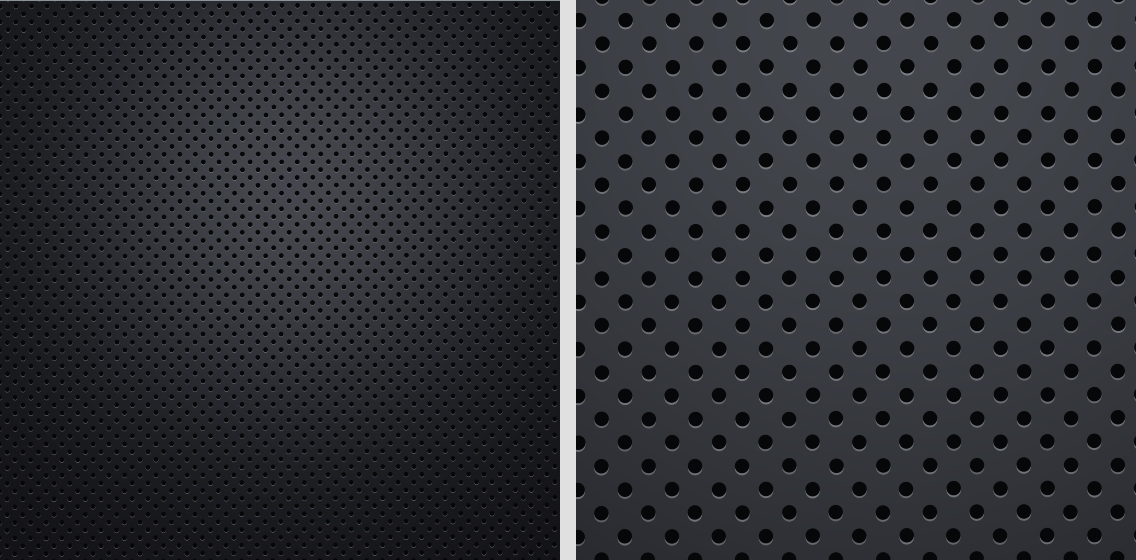
Left, the full canvas; right, a detail of the centre.
Reproduce this texture procedurally as a WebGL 1 fragment shader.

```glsl
precision highp float;
// Dark perforated metal sheet: two interleaved square grids of small round holes,
// each a black disc with a lit crescent on its lower lip, over a soft oval glow.
// The grids are folded with floor(); a hash varies each hole a little.

uniform vec2 u_resolution;

const float REPEATS = 35.8;                      // holes across one grid
const vec2 GRID_ANCHOR = vec2(0.349, 0.6406);    // centre of one hole
const vec2 GRID_SKEW = vec2(0.002, 0.003);       // slight tilt of columns, rows
const float HOLE_RADIUS = 0.0043;
const float LIP_DROP = 0.0012;                   // crescent thickness

const vec3 SHEET_DARK = vec3(0.070, 0.070, 0.088);
const vec3 SHEET_GLOW = vec3(0.265, 0.280, 0.302);
const vec3 HOLE_BLACK = vec3(0.025, 0.026, 0.030);
const vec3 LIP_LIGHT = vec3(0.34, 0.35, 0.36);
const vec3 EDGE_LIGHT = vec3(0.58, 0.61, 0.63);

float hash(vec2 cell) {
  vec3 q = fract(cell.xyx * vec3(0.1031, 0.1030, 0.0973));
  q += dot(q, q.yzx + 33.33);
  return fract((q.x + q.y) * q.z);
}

// Coverage of a disc with an edge about one pixel wide.
float disc(vec2 p, float radius, float pixel) {
  return 1.0 - smoothstep(-0.6 * pixel, 0.6 * pixel, length(p) - radius);
}

// Sheet tone: an oval glow above the centre, falling off to the edges.
vec3 sheetColor(vec2 uv) {
  vec2 offset = (uv - vec2(0.52, 0.66)) / vec2(0.41, 0.43);
  return mix(SHEET_DARK, SHEET_GLOW, exp(-dot(offset, offset)));
}

// Adds one grid of holes, shifted by a fraction of a cell.
vec3 punchHoles(vec3 color, vec2 grid, vec2 shift, float pixel) {
  vec2 cell = floor(grid - shift + 0.5);
  vec2 p = (grid - shift - cell) / REPEATS;
  vec2 id = cell + shift + 64.0;
  vec2 jitter = vec2(hash(id), hash(id + 17.3)) - 0.5;
  p -= jitter * 0.0005;

  float hole = disc(p, HOLE_RADIUS, pixel);
  float lip = disc(p + vec2(0.0, LIP_DROP), HOLE_RADIUS, pixel);
  float lipStrength = mix(0.75, 1.0, hash(id + 41.7));
  vec3 lipColor = color * 0.55 + LIP_LIGHT * lipStrength;

  color = mix(color, lipColor, lip);
  return mix(color, HOLE_BLACK, hole);
}

void main() {
  vec2 uv = gl_FragCoord.xy / u_resolution;
  float pixel = 1.0 / min(u_resolution.x, u_resolution.y);

  // Tilted grid coordinates, one unit per repeat.
  vec2 p = uv - GRID_ANCHOR;
  vec2 grid = (p - GRID_SKEW * p.yx) * REPEATS;

  vec3 color = sheetColor(uv);
  for (int i = 0; i < 2; i++) {
    color = punchHoles(color, grid, vec2(0.5 * float(i)), pixel);
  }

  // Thin light line along the top edge.
  float edge = smoothstep(-0.5 * pixel, 0.5 * pixel, uv.y - 0.9985);
  gl_FragColor = vec4(mix(color, EDGE_LIGHT, edge), 1.0);
}
```
